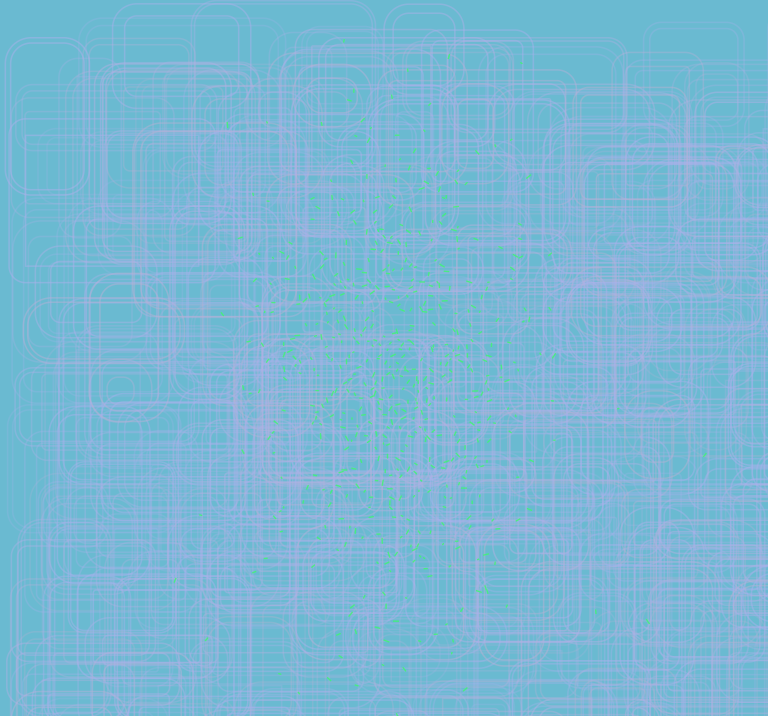
This pattern is drawn by a WebGL 1 fragment shader. Its source:

```glsl
precision highp float;
// A woven haze of thin lavender rounded boxes on flat teal, with green flecks.
// Hundreds of hashed box outlines, each with a near echo, are blended in turn;
// the flecks are short strokes on two jittered grids, thinning out from the middle.

uniform vec2 u_resolution;

vec4 hash4(float n) {
  vec4 q = fract(n * vec4(0.1031, 0.1030, 0.0973, 0.1099));
  q += dot(q, q.wzxy + 33.33);
  return fract((q.xxyz + q.yzzw) * q.zywx);
}

float roundedBox(vec2 p, vec2 halfSize, float radius) {
  vec2 q = abs(p) - halfSize + radius;
  return length(max(q, 0.0)) + min(max(q.x, q.y), 0.0) - radius;
}

float segment(vec2 p, vec2 halfStroke) {
  float along = clamp(dot(p, halfStroke) / dot(halfStroke, halfStroke), -1.0, 1.0);
  return length(p - halfStroke * along);
}

// Antialiased coverage of a line, from the distance to its centre
float stroke(float dist, float halfWidth, float pixel) {
  return clamp((halfWidth - abs(dist)) / pixel + 0.5, 0.0, 1.0);
}

// Short randomly turned strokes, one at most per grid cell
float flecks(vec2 p, float seed, float pixel) {
  const float cell = 0.014;
  vec2 id = floor(p / cell);
  vec4 h = hash4(id.x * 3.17 + id.y * 271.3 + seed);
  vec4 g = hash4(id.x * 5.71 + id.y * 193.7 + seed + 40.0);
  vec2 centre = (id + 0.5 + (h.xy - 0.5) * 0.5) * cell;
  vec2 spread = (centre - vec2(0.51, 0.45)) / vec2(0.085, 0.17);
  float present = step(h.z, 0.6 * exp(-0.5 * dot(spread, spread)));
  float angle = 6.2832 * g.x;
  vec2 halfStroke = mix(0.0006, 0.0032, g.y) * vec2(cos(angle), sin(angle));
  return present * stroke(segment(p - centre, halfStroke), 0.0009, pixel);
}

void main() {
  float pixel = 1.0 / u_resolution.x;
  vec2 p = gl_FragCoord.xy * pixel;
  float top = u_resolution.y * pixel;
  vec3 color = vec3(0.415, 0.73, 0.82);

  // Boxes hang right and down from a random corner, so left and top stay sparse
  for (int i = 0; i < 420; i++) {
    float n = float(i) * 7.31 + 17.0;
    vec4 place = hash4(n);
    vec4 style = hash4(n + 5000.5);
    vec2 halfSize = mix(vec2(0.04), vec2(0.135), place.zw);
    vec2 corner = vec2(0.005 + place.x, top * (1.0 - place.y));
    vec2 centre = corner + halfSize * vec2(1.0, -1.0);
    float d = roundedBox(p - centre, halfSize, mix(0.02, 0.038, style.x));
    float echo = mix(0.003, 0.024, style.y);
    float line = max(stroke(d, 0.001, pixel), stroke(d + echo, 0.001, pixel));
    vec3 ink = mix(vec3(0.66, 0.69, 0.93), vec3(0.73, 0.69, 0.82), style.z * style.z);
    color = mix(color, ink, line * mix(0.2, 0.52, style.w));
  }

  // Green flecks over the weave
  float green = max(flecks(p, 11.0, pixel), flecks(p + 0.0067, 97.0, pixel));
  color = mix(color, vec3(0.25, 0.96, 0.45), 0.85 * green);

  gl_FragColor = vec4(color, 1.0);
}
```
